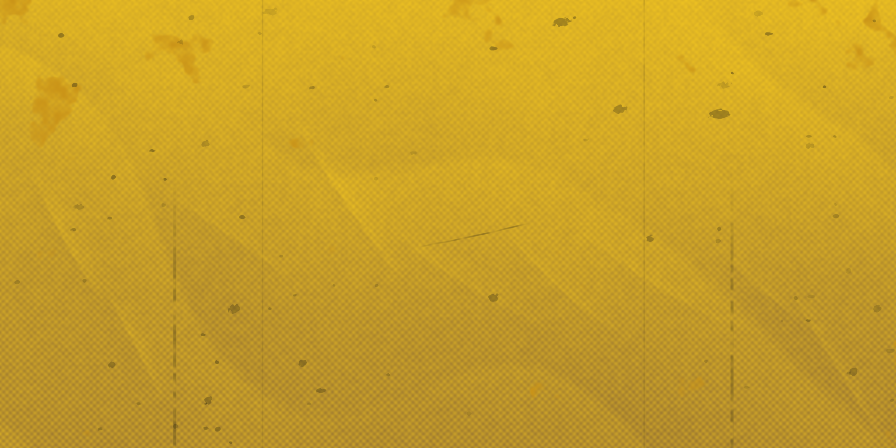
Give the GLSL for this texture, as a WebGL 1 fragment shader.

```glsl
precision highp float;
// Aged yellow paper: halftone print, soft creases, fold lines, orange stains and specks.
uniform vec2 u_resolution;

const vec3 SHADE_COLOR = vec3(0.690, 0.540, 0.175);
const vec3 LIGHT_COLOR = vec3(0.900, 0.730, 0.135);
const vec3 STAIN_COLOR = vec3(0.790, 0.575, 0.090);
const vec3 INK_COLOR = vec3(0.330, 0.270, 0.090);
const float HALFTONE_FREQ = 64.0;   // dots per canvas height
const float HALFTONE_LOW = 0.30;    // strength at the bottom
const float HALFTONE_HIGH = 0.10;   // strength at the top
const float GRAIN_AMOUNT = 0.16;
const float FACET_AMOUNT = 0.17;
const float CREASE_AMOUNT = 0.24;
const int CREASE_COUNT = 9;
const float FOLD_CENTER = 1.012;
const float OUTER_FOLD = 0.622;     // distance of the folds from the centre
const float INNER_FOLD = 0.426;

float hash(vec2 p) {
  vec3 q = fract(p.xyx * 0.1031);
  q += dot(q, q.yzx + 33.33);
  return fract((q.x + q.y) * q.z);
}

float noise(vec2 p) {
  vec2 i = floor(p), f = fract(p);
  f = f * f * (3.0 - 2.0 * f);
  return mix(mix(hash(i), hash(i + vec2(1.0, 0.0)), f.x),
             mix(hash(i + vec2(0.0, 1.0)), hash(i + 1.0), f.x), f.y);
}

float fbm(vec2 p) {
  float sum = 0.0, amp = 0.533;
  for (int i = 0; i < 4; i++) {
    sum += amp * noise(p);
    p = p * 2.03 + 17.3;
    amp *= 0.5;
  }
  return sum;
}

// Broad diagonal planes, each ending in one firm edge
float facets(vec2 p) {
  float across = dot(p, vec2(0.53, 0.85));
  float f = fract(across * 2.1 + 1.3 * noise(p * 1.6 + 4.0));
  float plane = f * (1.0 - smoothstep(0.93, 1.0, f)) - 0.45;
  return plane * smoothstep(0.2, 0.7, noise(p * 2.3 + 31.0));
}

// Curved ridges: sharp on one side, fading on the other
float creases(vec2 p) {
  float sum = 0.0;
  for (int i = 0; i < CREASE_COUNT; i++) {
    float id = float(i);
    vec4 r = vec4(hash(vec2(id, 3.0)), hash(vec2(id, 11.0)),
                  hash(vec2(id, 23.0)), hash(vec2(id, 41.0)));
    vec2 center = vec2((id + 0.2 + 0.6 * r.x) * 2.0 / float(CREASE_COUNT), 0.18 + 0.52 * r.y);
    float angle = -mix(0.4, 1.15, r.z);
    vec2 dir = vec2(cos(angle), sin(angle));
    vec2 d = p - center;
    float along = dot(d, dir);
    float across = dot(d, vec2(-dir.y, dir.x)) - (r.x - 0.3) * along * along;
    float reach = along / mix(0.13, 0.25, r.w);
    float taper = max(0.0, 1.0 - reach * reach);
    float width = mix(0.010, 0.030, r.y) * (0.3 + taper);
    float ridge = smoothstep(-0.006, 0.002, across) * exp(-max(across, 0.0) / width);
    float shadow = smoothstep(-0.07, -0.005, across) * (1.0 - smoothstep(-0.005, 0.002, across));
    sum += taper * (ridge - 0.25 * shadow) * mix(0.4, 1.0, r.z);
  }
  return sum;
}

float line(float dist, float halfWidth, float px) {
  return 1.0 - smoothstep(halfWidth, halfWidth + px, abs(dist));
}

// Worn vertical folds, mirrored about the centre
float folds(vec2 p, float px) {
  float x = abs(p.x - FOLD_CENTER);
  float wear = noise(vec2(p.x * 90.0, p.y * 75.0));
  float lower = 1.0 - smoothstep(0.30, 0.66, p.y);
  float outer = line(x - OUTER_FOLD, 0.0022, px) * lower * smoothstep(0.1, 0.7, wear);
  float inner = line(x - INNER_FOLD, 0.0006, px) * (0.3 + 0.7 * wear);
  return 0.36 * outer + 0.20 * inner;
}

// Sparse flecks, some drawn out sideways
float specks(vec2 p, float cells, float chance, float px) {
  vec2 g = p * cells, id = floor(g);
  float r = hash(id + 71.0);
  vec2 d = fract(g) - 0.3 - 0.4 * vec2(hash(id + 5.0), hash(id + 9.0));
  d.x *= mix(0.45, 1.0, hash(id + 13.0));
  d += 0.08 * (noise(p * 210.0) - 0.5);
  float size = mix(0.05, 0.13, hash(id + 19.0));
  float dot_ = 1.0 - smoothstep(size, size + px * cells, length(d));
  return dot_ * step(r, chance) * mix(0.25, 0.8, hash(id + 29.0));
}

// One thin broken scratch near the middle
float scratch(vec2 p, float px) {
  float x = p.x - 1.06;
  float y = p.y - 0.473 - 0.21 * x - 0.004 * noise(p * 30.0);
  return line(y, 0.0006, px) * (1.0 - smoothstep(0.08, 0.13, abs(x))) * noise(p * 60.0);
}

void main() {
  vec2 p = gl_FragCoord.xy / u_resolution.y;
  float px = 1.0 / u_resolution.y;

  // Light falling from the top, broken by planes and creases
  float tone = mix(0.07, 0.86, pow(p.y, 1.15));
  tone += 0.22 * (fbm(p * 2.2 + 8.0) - 0.5) + FACET_AMOUNT * facets(p);
  tone += 0.10 * exp(-3.0 * dot(p - vec2(1.4, 0.95), p - vec2(1.4, 0.95)));
  tone += CREASE_AMOUNT * creases(p);

  // Print dots and paper grain
  vec2 screen = cos(6.28318 * HALFTONE_FREQ * p);
  tone += screen.x * screen.y * mix(HALFTONE_LOW, HALFTONE_HIGH, p.y);
  tone += GRAIN_AMOUNT * (noise(p * 190.0) - 0.5 + 0.5 * (noise(p * 60.0) - 0.5));
  vec3 color = mix(SHADE_COLOR, LIGHT_COLOR, tone);

  // Rough stains gathered at the upper corners
  float corner = 1.0 - smoothstep(0.15, 0.75, p.x) + smoothstep(1.70, 1.98, p.x);
  float cover = smoothstep(0.55, 1.0, p.y) * (0.45 + 0.55 * corner);
  float stain = smoothstep(0.0, 0.06, fbm(p * 9.0 + 2.0) - 0.80 + 0.23 * cover);
  color = mix(color, STAIN_COLOR, stain * mix(0.25, 0.95, noise(p * 70.0)));

  // Dark wear on top
  float wear = folds(p, px) + 0.55 * scratch(p, px);
  wear += specks(p, 14.0, 0.05, px) * 0.6 + specks(p + 3.0, 34.0, 0.035, px) * 0.7;
  color = mix(color, INK_COLOR, clamp(wear, 0.0, 0.8));
  gl_FragColor = vec4(color, 1.0);
}
```
